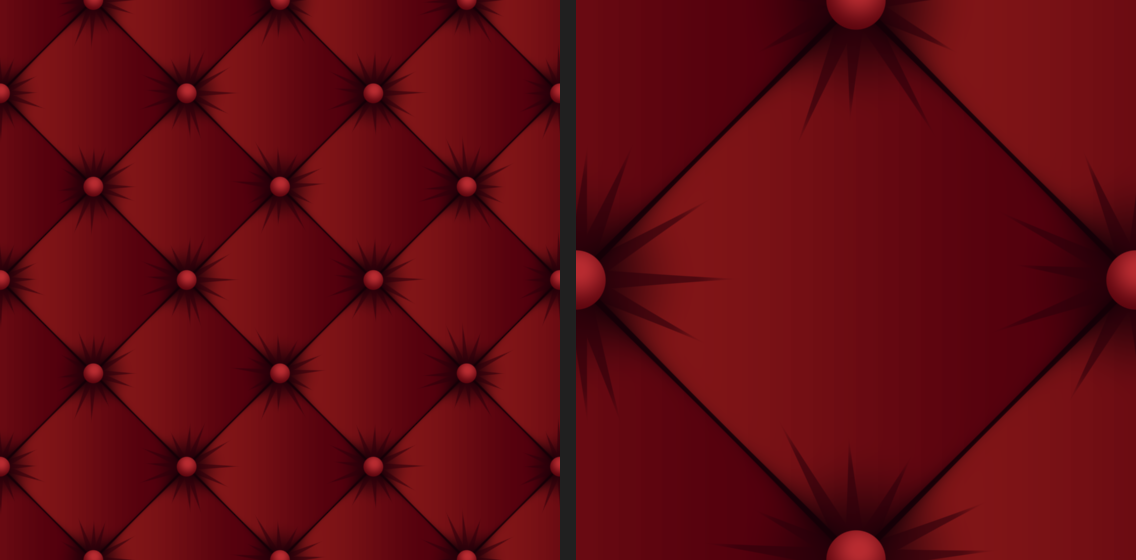
Left, the full canvas; right, a detail of the centre.
This pattern is drawn by a WebGL 2 fragment shader. Its source:

```glsl
#version 300 es
precision highp float;
// Tufted red leather: diamond panels shaded left to right, dark seams, and
// round buttons with shadow and pleats. Rotating the plane by 45 degrees turns
// panels and buttons into square grids; pleats vary by wrapped button column.

#define REPEATS 3.0         // diamonds across and down
#define BUTTON_RADIUS 0.053 // lengths below are in units of one repeat
#define SHADOW_RADIUS 0.23
#define SHADOW_STRENGTH 0.85
#define SEAM_HALF_WIDTH 0.0042
#define SEAM_SHADE_WIDTH 0.014
#define PLEAT_LENGTH 0.25
#define PLEAT_HALF_WIDTH 0.021
#define PLEAT_SPREAD 0.42   // radians between pleats of one panel
#define PLEAT_STRENGTH 0.62
#define BANDS 26.0          // faint vertical steps in the panel shading

uniform vec2 u_resolution;
out vec4 outColor;

const vec3 LEATHER_LIGHT = vec3(0.505, 0.082, 0.090);
const vec3 LEATHER_DARK = vec3(0.325, 0.000, 0.050);
const vec3 SHADOW_COLOR = vec3(0.110, 0.000, 0.030);
const vec3 SEAM_COLOR = vec3(0.080, 0.000, 0.025);
const vec3 PLEAT_COLOR = vec3(0.180, 0.000, 0.040);
const vec3 BUTTON_LIGHT = vec3(0.720, 0.170, 0.190);
const vec3 BUTTON_DARK = vec3(0.360, 0.020, 0.055);

float hash(vec2 p) {
    vec3 q = fract(vec3(p.xyx) * 0.1031);
    q += dot(q, q.yzx + 33.33);
    return fract((q.x + q.y) * q.z);
}

// Maps between the plane and its diagonal axes.
vec2 toDiagonal(vec2 p) { return vec2(p.x + p.y, p.x - p.y); }
vec2 fromDiagonal(vec2 d) { return 0.5 * vec2(d.x + d.y, d.x - d.y); }

// Coverage of the twelve tapering pleats around a button, three per panel.
float pleats(vec2 p, float column, float px) {
    float cover = 0.0;
    for (int i = 0; i < 12; i++) {
        float id = float(i);
        float side = mod(id, 3.0) - 1.0;
        float jitter = hash(vec2(id + 1.0, column + 7.0)) - 0.5;
        float angle = floor(id / 3.0) * 1.570796 + side * PLEAT_SPREAD + jitter * 0.25;
        float reach = PLEAT_LENGTH * (0.82 + 0.4 * hash(vec2(column + 3.0, id + 19.0)));
        vec2 axis = vec2(cos(angle), sin(angle));
        float along = dot(p, axis);
        float across = abs(p.x * axis.y - p.y * axis.x);
        float halfWidth = PLEAT_HALF_WIDTH * pow(max(1.0 - along / reach, 0.0), 1.2);
        float ray = 1.0 - smoothstep(-px, px, across - halfWidth);
        ray *= step(0.0, along) * (1.0 - smoothstep(0.7 * reach, reach, along));
        cover = max(cover, ray);
    }
    return cover;
}

void main() {
    vec2 p = gl_FragCoord.xy / u_resolution * REPEATS;
    float px = REPEATS / min(u_resolution.x, u_resolution.y);

    // Nearest panel centre and nearest button
    vec2 diagonal = toDiagonal(p);
    vec2 panelCentre = fromDiagonal(floor(diagonal + 0.5));
    vec2 buttonDiagonal = floor(diagonal) + 0.5;
    vec2 buttonCentre = fromDiagonal(buttonDiagonal);
    vec2 toButton = p - buttonCentre;
    float radius = length(toButton);
    float column = mod(floor(buttonCentre.x * 2.0 + 0.5), 2.0 * REPEATS);

    // Panel: light on the left, dark on the right
    float t = p.x - panelCentre.x + 0.5;
    float banded = (floor(t * BANDS) + 0.5) / BANDS;
    vec3 color = mix(LEATHER_LIGHT, LEATHER_DARK, smoothstep(0.16, 0.86, mix(t, banded, 0.6)));

    // Soft hollow around the button
    float hollow = 1.0 - smoothstep(BUTTON_RADIUS * 0.5, SHADOW_RADIUS, radius);
    color = mix(color, SHADOW_COLOR, SHADOW_STRENGTH * pow(hollow, 1.4));

    // Pleats
    color = mix(color, PLEAT_COLOR, PLEAT_STRENGTH * pleats(toButton, column, px));

    // Seam: a crisp line inside a shade that widens towards the button
    vec2 offset = abs(diagonal - buttonDiagonal);
    float seam = min(offset.x, offset.y) * 0.70711;
    float nearness = 1.0 - smoothstep(0.04, 0.33, radius);
    float shade = exp(-seam / (SEAM_SHADE_WIDTH * (0.5 + nearness)));
    color = mix(color, SEAM_COLOR, shade * (0.3 + 0.5 * nearness));
    float line = 1.0 - smoothstep(-px, px, seam - SEAM_HALF_WIDTH * (0.85 + 0.5 * nearness));
    color = mix(color, SEAM_COLOR, 0.92 * line);

    // Button: a dome lit from above
    vec2 dome = toButton / BUTTON_RADIUS;
    float lit = 1.0 - smoothstep(0.1, 1.45, length(dome - vec2(0.1, 0.35)));
    vec3 buttonColor = mix(BUTTON_DARK, BUTTON_LIGHT, lit);
    float buttonMask = 1.0 - smoothstep(-px, px, radius - BUTTON_RADIUS);
    color = mix(color, buttonColor, buttonMask);

    outColor = vec4(color, 1.0);
}
```
